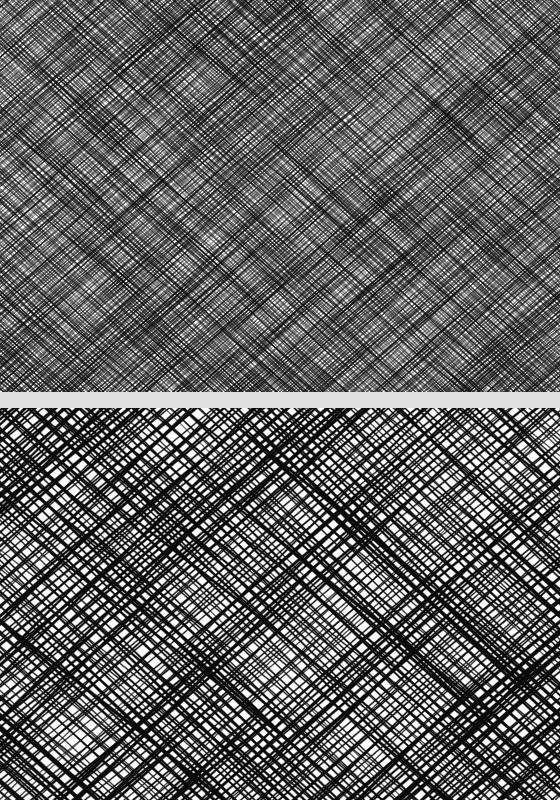
Top: the whole. Bottom: its middle third, enlarged.
This pattern is drawn by a WebGL 1 fragment shader. Its source:

```glsl
precision highp float;
uniform vec2 u_resolution;

// All lengths are fractions of the canvas height
const float HATCH_ANGLE = 0.73;      // radians, mirrored for the second family
const float LAYER_TILT = 0.045;      // angle between layers of one family
const float LINE_SPACING = 0.0070;   // spacing of the finest layer
const float SPACING_GROWTH = 0.7;    // extra spacing for each further layer
const float LINE_WIDTH = 0.00165;
const float LINE_JITTER = 0.65;      // share of the spacing
const float WOBBLE = 0.006;
const float WIDTH_MIN = 0.60;        // width factor in light bands
const float WIDTH_MAX = 1.42;        // width factor in dark bands
const vec2 BROAD_BAND = vec2(3.2, 36.0);  // frequency along, across
const vec2 NARROW_BAND = vec2(4.5, 85.0);
const float EDGE_PIXELS = 1.35;      // softness of the line edges
const vec3 INK = vec3(0.035);
const vec3 PAPER = vec3(1.0);

float hash(vec2 p) {
  vec3 q = fract(p.xyx * vec3(0.1031, 0.1030, 0.0973));
  q += dot(q, q.yzx + 33.33);
  return fract((q.x + q.y) * q.z);
}

float noise(vec2 p) {
  vec2 cell = floor(p);
  vec2 f = fract(p);
  f = f * f * (3.0 - 2.0 * f);
  float low = mix(hash(cell), hash(cell + vec2(1.0, 0.0)), f.x);
  float high = mix(hash(cell + vec2(0.0, 1.0)), hash(cell + 1.0), f.x);
  return mix(low, high, f.y);
}

// Coordinates along and across a stroke direction
vec2 strokeSpace(vec2 p, float angle) {
  vec2 dir = vec2(cos(angle), sin(angle));
  return vec2(dot(p, dir), dot(p, vec2(-dir.y, dir.x)));
}

// Long streaks of heavier and lighter hatching
float bandWidth(vec2 s, float seed) {
  float broad = noise(s * BROAD_BAND + seed);
  float narrow = noise(s * NARROW_BAND + seed + 51.0);
  float weight = smoothstep(0.18, 0.82, mix(broad, narrow, 0.55));
  return mix(WIDTH_MIN, WIDTH_MAX, weight);
}

// Paper left uncovered by one layer of jittered lines
float hatchLayer(vec2 s, float spacing, float width, float seed, float edge) {
  s.y += WOBBLE * (noise(s * vec2(4.0, 5.0) + seed) - 0.5);
  float nearest = floor(s.y / spacing);
  float clear = 1.0;
  for (int k = -1; k <= 1; k++) {
    float line = nearest + float(k);
    float offset = LINE_JITTER * (hash(vec2(line, seed)) - 0.5);
    float dist = abs(s.y - (line + 0.5 + offset) * spacing);
    float pressure = noise(vec2(s.x * 6.0, line * 7.0 + seed));
    float w = width * mix(0.6, 1.4, pressure);
    float cover = (0.5 * (w + edge) - dist) / edge;
    clear *= 1.0 - clamp(cover, 0.0, min(1.0, w / edge));
  }
  return clear;
}

// Several layers at slightly different angles
float hatchFamily(vec2 p, float angle, float seed, float edge) {
  float width = LINE_WIDTH * bandWidth(strokeSpace(p, angle), seed);
  float clear = 1.0;
  for (int i = 0; i < 3; i++) {
    float layer = float(i);
    vec2 s = strokeSpace(p, angle + (layer - 1.0) * LAYER_TILT);
    float spacing = LINE_SPACING * (1.0 + layer * SPACING_GROWTH);
    clear *= hatchLayer(s, spacing, width, seed + layer * 17.0, edge);
  }
  return clear;
}

void main() {
  vec2 p = gl_FragCoord.xy / u_resolution.y;
  float edge = EDGE_PIXELS / u_resolution.y;
  float clear = hatchFamily(p, HATCH_ANGLE, 113.0, edge)
              * hatchFamily(p, -HATCH_ANGLE, 271.0, edge);
  gl_FragColor = vec4(mix(INK, PAPER, clear), 1.0);
}
```
